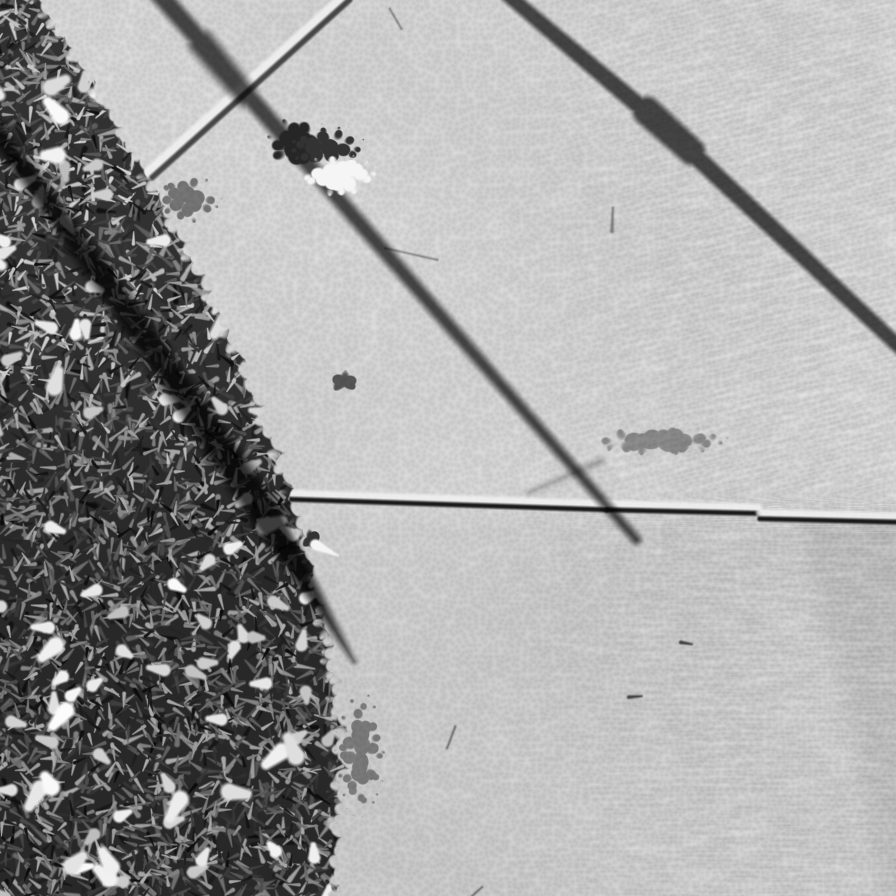
Write a three.js fragment shader that draws this texture.

```glsl
varying vec2 vUv;

float hash(vec2 p) {
  return fract(sin(dot(p, vec2(127.1, 311.7))) * 43758.55);
}

vec2 hash2(vec2 p) {
  return vec2(hash(p), hash(p + 37.3));
}

// Distance to the nearest scattered cell point
float cellular(vec2 p) {
  vec2 cell = floor(p);
  float nearest = 2.0;
  for (int j = -1; j <= 1; j++)
    for (int i = -1; i <= 1; i++) {
      vec2 id = cell + vec2(i, j);
      nearest = min(nearest, distance(p, id + hash2(id)));
    }
  return nearest;
}

// Soft tapered line from a to b
float stroke(vec2 p, vec2 a, vec2 b, float startWidth, float endWidth, float blur) {
  vec2 d = b - a;
  float t = clamp(dot(p - a, d) / dot(d, d), 0.0, 1.0);
  float gap = distance(p, a + d * t) - mix(startWidth, endWidth, t);
  return 1.0 - smoothstep(-blur, blur, gap);
}

float patchMask(vec2 p, vec2 center, vec2 radius, float ragged) {
  return 1.0 - smoothstep(0.75, 1.1, length((p - center) / radius) + ragged);
}

float clump(vec2 p, vec2 center, float radius) {
  vec2 d = (p - center) / radius;
  return exp(-dot(d, d));
}

float petalClumps(vec2 p) {
  return clump(p, vec2(0.30, 0.30), 0.045) + clump(p, vec2(0.32, 0.16), 0.05)
       + clump(p, vec2(0.02, 0.12), 0.04) + clump(p, vec2(0.07, 0.81), 0.07)
       + clump(p, vec2(0.12, 0.02), 0.05);
}

// Lay randomly turned slivers over a tone; sizes are in cells
float scatter(float tone, vec2 p, float scale, float seed, float density,
              float clumping, float halfLength, vec2 widths, vec2 tones) {
  vec2 q = p * scale + seed * 7.31;
  vec2 cell = floor(q);
  for (int j = -1; j <= 1; j++)
    for (int i = -1; i <= 1; i++) {
      vec2 id = cell + vec2(i, j);
      vec2 center = id + hash2(id + seed);
      float angle = 6.2832 * hash(id + seed + 11.0);
      vec2 arm = halfLength * mix(0.6, 1.0, hash(id + 5.0)) * vec2(cos(angle), sin(angle));
      float chance = density + clumping * petalClumps((center - seed * 7.31) / scale);
      float present = step(hash(id + seed + 23.0), chance);
      float shade = mix(tones.x, tones.y, hash(id + seed + 41.0));
      float mask = stroke(q, center - arm, center + arm, widths.x, widths.y, 0.07);
      tone = mix(tone, shade, mask * present);
    }
  return tone;
}

float lawn(vec2 p) {
  float tone = 0.17;
  for (int k = 0; k < 5; k++) {
    float layer = float(k);
    tone = scatter(tone, p, 43.0 + 6.0 * layer, layer + 1.0, 0.75, 0.0,
                   0.55, vec2(0.13, 0.04), vec2(0.05, 0.74));
  }
  tone *= 0.92 + 0.2 * smoothstep(0.3, 0.7, p.y);
  tone = scatter(tone, p, 32.0, 9.0, 0.17, 0.35, 0.28, vec2(0.10, 0.22), vec2(0.72, 0.98));
  return scatter(tone, p, 23.0, 14.0, 0.07, 0.5, 0.27, vec2(0.13, 0.22), vec2(0.85, 1.0));
}

float concrete(vec2 p) {
  float upper = smoothstep(0.40, 0.45, p.y);
  vec2 brushed = vec2(p.x, p.y - 0.25 * p.x * upper);
  float brush = cellular(brushed * vec2(18.0, 210.0)) - 0.5;
  float grain = cellular(p * 170.0) - 0.5;
  float mottle = cellular(p * 36.0) - 0.5;
  float drift = sin(p.x * 9.0 + 2.0 * sin(p.y * 7.0)) * sin(p.y * 8.0 + p.x * 3.0);
  float tone = mix(0.79, 0.818, upper) + 0.012 * drift;
  tone += 0.08 * brush * smoothstep(0.42, 0.85, p.x) + 0.075 * grain + 0.03 * mottle;
  float worn = smoothstep(-0.02, 0.03, p.x - 0.89 - 0.25 * (0.41 - p.y));
  return tone - 0.055 * worn * (1.0 - upper);
}

// Dark joint with a sunlit lip on its left side
float joint(float tone, vec2 p, vec2 a, vec2 b, float dark, float width) {
  vec2 d = normalize(b - a);
  vec2 lip = vec2(-d.y, d.x) * width * 2.5;
  tone = mix(tone, 0.95, 0.85 * stroke(p, a + lip, b + lip, width * 1.5, width * 1.5, 0.003));
  return mix(tone, dark, stroke(p, a, b, width, width, 0.0022));
}

float lawnEdge(float y) {
  return 0.378 - 0.4455 * pow(max(y - 0.15, 0.0), 1.7) - 0.05 * max(0.15 - y, 0.0);
}

void main() {
  vec2 p = vUv;
  float rough = cellular(p * 75.0) - 0.5;
  float tone = concrete(p);

  // Joints between the slabs
  tone = joint(tone, p, vec2(0.17, 0.802), vec2(0.39, 1.0), 0.28, 0.0032);
  tone = joint(tone, p, vec2(0.315, 0.443), vec2(0.677, 0.431), 0.1, 0.0027);
  tone = joint(tone, p, vec2(0.677, 0.431), vec2(0.846, 0.427), 0.1, 0.0027);
  tone = joint(tone, p, vec2(0.848, 0.421), vec2(1.01, 0.417), 0.1, 0.0027);

  // Stains, twigs and scuffs
  float marks = 0.35 * patchMask(p, vec2(0.735, 0.508), vec2(0.055, 0.012), rough);
  marks += 0.25 * stroke(p, vec2(0.59, 0.45), vec2(0.67, 0.485), 0.002, 0.004, 0.006);
  marks += 0.6 * patchMask(p, vec2(0.384, 0.574), vec2(0.012, 0.009), rough);
  marks += 0.45 * patchMask(p, vec2(0.21, 0.778), vec2(0.022, 0.017), rough * 1.6);
  marks += 0.4 * patchMask(p, vec2(0.402, 0.16), vec2(0.016, 0.04), rough * 1.8);
  marks += 0.4 * stroke(p, vec2(0.435, 0.99), vec2(0.448, 0.968), 0.001, 0.001, 0.002);
  marks += 0.4 * stroke(p, vec2(0.684, 0.768), vec2(0.683, 0.742), 0.001, 0.002, 0.002);
  marks += 0.4 * stroke(p, vec2(0.43, 0.723), vec2(0.488, 0.71), 0.001, 0.001, 0.002);
  marks += 0.7 * stroke(p, vec2(0.76, 0.283), vec2(0.772, 0.281), 0.002, 0.001, 0.002);
  marks += 0.7 * stroke(p, vec2(0.702, 0.222), vec2(0.716, 0.223), 0.002, 0.001, 0.002);
  marks += 0.5 * stroke(p, vec2(0.508, 0.189), vec2(0.499, 0.165), 0.001, 0.001, 0.002);
  marks += 0.5 * stroke(p, vec2(0.538, 0.01), vec2(0.527, 0.0), 0.001, 0.001, 0.002);
  tone *= 1.0 - min(marks, 0.8);

  // Lawn with a ragged border
  float border = lawnEdge(p.y) + 0.018 * rough + 0.003 * sin(p.y * 140.0);
  if (p.x < 0.42)
    tone = mix(tone, lawn(p), 1.0 - smoothstep(-0.004, 0.004, p.x - border));

  // Cast shadows with thicker knots
  float shade = stroke(p, vec2(0.175, 1.01), vec2(0.71, 0.398), 0.0105, 0.005, 0.006);
  shade = max(shade, stroke(p, vec2(0.225, 0.952), vec2(0.275, 0.893), 0.014, 0.012, 0.008));
  shade = max(shade, stroke(p, vec2(0.565, 1.007), vec2(0.745, 0.855), 0.008, 0.01, 0.004));
  shade = max(shade, stroke(p, vec2(0.745, 0.855), vec2(1.01, 0.607), 0.01, 0.008, 0.004));
  shade = max(shade, stroke(p, vec2(0.722, 0.876), vec2(0.772, 0.831), 0.016, 0.015, 0.005));
  tone *= 1.0 - 0.68 * shade;
  float lawnShade = stroke(p, vec2(-0.01, 0.862), vec2(0.13, 0.67), 0.010, 0.014, 0.009);
  lawnShade = max(lawnShade, stroke(p, vec2(0.13, 0.67), vec2(0.30, 0.42), 0.014, 0.018, 0.009));
  lawnShade = max(lawnShade, stroke(p, vec2(0.30, 0.42), vec2(0.395, 0.262), 0.017, 0.001, 0.007));
  tone *= 1.0 - 0.74 * lawnShade;

  // Fallen leaves on the slabs
  tone = mix(tone, 0.15, patchMask(p, vec2(0.332, 0.838), vec2(0.025, 0.024), rough));
  tone = mix(tone, 0.2, patchMask(p, vec2(0.365, 0.835), vec2(0.026, 0.015), rough * 1.6));
  tone = mix(tone, 0.96, patchMask(p, vec2(0.378, 0.804), vec2(0.031, 0.017), rough));
  tone = mix(tone, 0.2, patchMask(p, vec2(0.348, 0.398), vec2(0.009, 0.008), rough));
  tone = mix(tone, 0.96, stroke(p, vec2(0.352, 0.392), vec2(0.377, 0.38), 0.006, 0.001, 0.002));

  gl_FragColor = vec4(vec3(clamp(tone, 0.0, 1.0)), 1.0);
}
```
